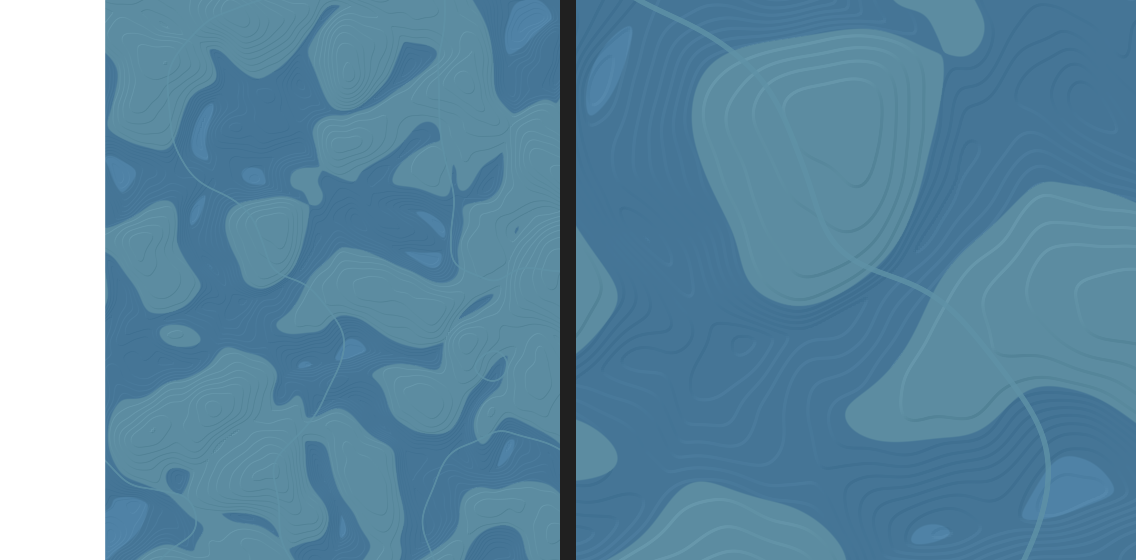
Left: the whole. Right: its middle third, enlarged.
This pattern is drawn by a Shadertoy shader. Its source:

```glsl
const vec3 MARGIN_COLOR  = vec3(1.0);
const vec3 LAND_COLOR    = vec3(0.36, 0.55, 0.63);
const vec3 WATER_COLOR   = vec3(0.27, 0.46, 0.59);
const vec3 SHALLOW_COLOR = vec3(0.31, 0.51, 0.65);
const vec3 TRAIL_COLOR   = vec3(0.37, 0.57, 0.65);

const float MARGIN_WIDTH   = 0.188;
const float CHANNEL_SCALE  = 5.5;    // winding channels
const float BASIN_SCALE    = 3.6;    // widens and closes the channels
const float DETAIL_SCALE   = 11.0;   // uneven banks
const float RIPPLE_SCALE   = 24.0;   // wobble of the contour lines
const float TRAIL_SCALE    = 1.9;
const float WARP_SCALE     = 7.0;
const float WARP_AMOUNT    = 0.045;
const float SHORE_LEVEL    = 0.145;
const float SHALLOW_LEVEL  = -0.11;
const float LAND_CONTOURS  = 13.0;
const float WATER_CONTOURS = 27.0;
const float CONTOUR_WIDTH  = 0.0019;
const float LAND_RELIEF    = 0.042;
const float WATER_RELIEF   = 0.024;
const float TRAIL_WIDTH    = 0.0032;
const vec2  LIGHT_DIR      = vec2(-0.6, 0.8);

float hash(vec2 p) {
    return fract(sin(dot(p, vec2(127.1, 311.7))) * 43758.5453);
}

// Dot product of a random unit gradient with the offset from its corner
float cornerSlope(vec2 cell, vec2 offset) {
    float angle = 6.2832 * hash(cell);
    return dot(vec2(cos(angle), sin(angle)), offset);
}

float gradientNoise(vec2 p) {
    vec2 i = floor(p), f = fract(p);
    vec2 u = f * f * f * (f * (f * 6.0 - 15.0) + 10.0);
    vec2 e = vec2(1.0, 0.0);
    return mix(mix(cornerSlope(i, f), cornerSlope(i + e.xy, f - e.xy), u.x),
               mix(cornerSlope(i + e.yx, f - e.yx), cornerSlope(i + e.xx, f - e.xx), u.x), u.y);
}

// Valleys follow the zero lines of a noise; broad basins vary their depth
float terrainHeight(vec2 p) {
    p += WARP_AMOUNT * vec2(gradientNoise(p * WARP_SCALE + 31.0),
                            gradientNoise(p * WARP_SCALE + 57.0));
    float channel = gradientNoise(p * CHANNEL_SCALE + 3.0);
    float basin   = gradientNoise(p * BASIN_SCALE + 17.0);
    float detail  = gradientNoise(p * DETAIL_SCALE + 41.0);
    return sqrt(channel * channel + 0.0006) + 0.5 * basin + 0.25 * detail;
}

vec2 slopeOf(float value) {
    return vec2(dFdx(value), dFdy(value)) * iResolution.y;
}

// Coverage of a line of given width at a distance, in canvas units
float lineMask(float dist, float width, float pixel) {
    return 1.0 - smoothstep(0.5 * width - 0.5 * pixel, 0.5 * width + 0.5 * pixel, dist);
}

// Smooth step upward across a level, about one pixel wide
float aboveLevel(float value, float level, float slope, float pixel) {
    float soft = max(slope * pixel, 0.0001);
    return smoothstep(-soft, soft, value - level);
}

void mainImage(out vec4 fragColor, in vec2 fragCoord) {
    float pixel = 1.0 / iResolution.y;
    vec2 p = fragCoord * pixel;

    // Terrain and its colour zones
    float height = terrainHeight(p);
    float steepness = length(slopeOf(height));
    float land = aboveLevel(height, SHORE_LEVEL, steepness, pixel);
    float deep = aboveLevel(height, SHALLOW_LEVEL, steepness, pixel);
    vec3 color = mix(SHALLOW_COLOR, WATER_COLOR, deep);
    color = mix(color, LAND_COLOR, land);

    // Contour lines, lit on one side of each slope and shaded on the other
    float relief = height + 0.05 * gradientNoise(p * RIPPLE_SCALE + 73.0);
    vec2 slope = slopeOf(relief);
    float grade = max(length(slope), 0.01);
    float contours = mix(WATER_CONTOURS, LAND_CONTOURS, step(SHORE_LEVEL, height));
    float contourDist = abs(fract(relief * contours) - 0.5) / (grade * contours);
    float facing = -dot(slope, LIGHT_DIR) / grade;
    float strength = mix(WATER_RELIEF, LAND_RELIEF, land);
    color += strength * facing * lineMask(contourDist, CONTOUR_WIDTH, pixel);

    // Thin pale trails across the water
    float trail = gradientNoise(p * TRAIL_SCALE + 8.0)
                + 0.12 * gradientNoise(p * WARP_SCALE + 91.0);
    float trailDist = abs(trail) / max(length(slopeOf(trail)), 0.05);
    color = mix(color, TRAIL_COLOR, 0.8 * lineMask(trailDist, TRAIL_WIDTH, pixel));

    // Blank margin on the left
    float inside = smoothstep(-0.5 * pixel, 0.5 * pixel, p.x - MARGIN_WIDTH);
    fragColor = vec4(mix(MARGIN_COLOR, color, inside), 1.0);
}
```
